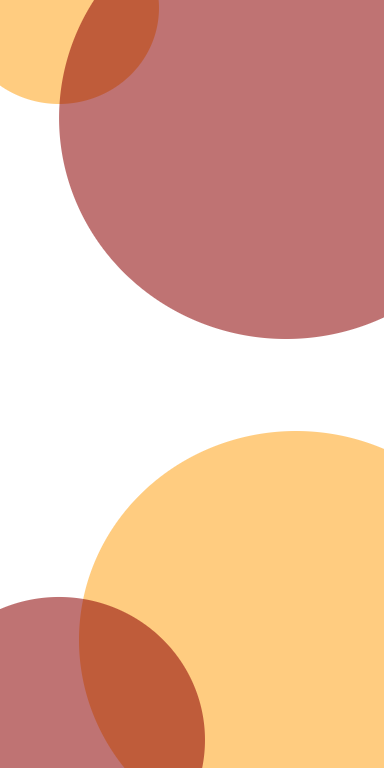
A Shadertoy shader for this background:

```glsl
// Four large translucent discs, two rose and two amber, on a white ground.
// Each disc is a slightly flattened ellipse with a smoothed edge; the inks
// are multiplied together, so overlaps turn a deep burnt orange.

const vec3 PAPER = vec3(1.0);
const vec3 ROSE  = vec3(0.749, 0.451, 0.451);
const vec3 AMBER = vec3(1.0, 0.8, 0.502);

// Discs as (centre.xy, radii.xy), in fractions of canvas width and height
const vec4 UPPER_ROSE  = vec4(0.7450, 0.8464, 0.5912, 0.2878);
const vec4 UPPER_AMBER = vec4(0.1536, 0.9896, 0.2604, 0.1250);
const vec4 LOWER_AMBER = vec4(0.7708, 0.1667, 0.5651, 0.2721);
const vec4 LOWER_ROSE  = vec4(0.1536, 0.0365, 0.3802, 0.1862);

// Approximate signed distance to an ellipse centred at the origin
float ellipseDistance(vec2 p, vec2 radii) {
    float scaled = length(p / radii);
    float slope = length(p / (radii * radii));
    return scaled * (scaled - 1.0) / max(slope, 1e-6);
}

// Ink left by one disc: its colour inside, white (no effect) outside
vec3 discInk(vec2 fragCoord, vec4 disc, vec3 ink) {
    vec2 offset = fragCoord - disc.xy * iResolution.xy;
    float dist = ellipseDistance(offset, disc.zw * iResolution.xy);
    float coverage = clamp(0.5 - dist, 0.0, 1.0);
    return mix(vec3(1.0), ink, coverage);
}

void mainImage(out vec4 fragColor, in vec2 fragCoord) {
    vec3 color = PAPER;

    // Upper pair
    color *= discInk(fragCoord, UPPER_ROSE, ROSE);
    color *= discInk(fragCoord, UPPER_AMBER, AMBER);

    // Lower pair
    color *= discInk(fragCoord, LOWER_AMBER, AMBER);
    color *= discInk(fragCoord, LOWER_ROSE, ROSE);

    fragColor = vec4(color, 1.0);
}
```
